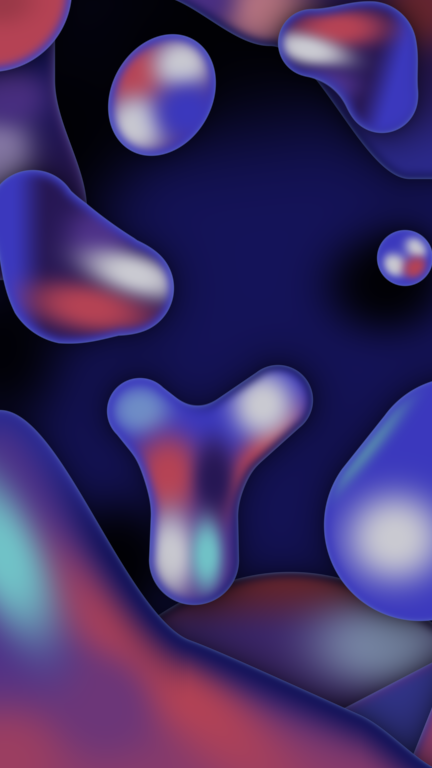
This background is drawn by a Shadertoy shader. Its source:

```glsl
#define VIEW_HEIGHT 7.68
#define RIM_WIDTH 0.075
#define RIM_STRENGTH 0.8
#define GLINT_WIDTH 0.018
#define GLINT_STRENGTH 0.45
#define SHADOW_WIDTH 0.16
#define SHADOW_STRENGTH 0.4

const vec3 BLACK = vec3(.005, .005, .03);
const vec3 NAVY = vec3(.08, .075, .35);
const vec3 BLUE = vec3(.23, .22, .74);
const vec3 VIOLET = vec3(.3, .19, .53);
const vec3 PLUM = vec3(.15, .09, .33);
const vec3 RED = vec3(.71, .26, .33);
const vec3 WHITE = vec3(.79, .79, .82);
const vec3 TEAL = vec3(.44, .76, .78);
const vec3 SKY = vec3(.43, .55, .78);

// Soft elliptical patch of colour: area = centre.xy, radius.xy
void spot(inout vec3 c, vec2 p, vec4 area, vec3 tint) {
    vec2 q = (p - area.xy) / area.zw;
    c = mix(c, tint, exp(-pow(dot(q, q), 1.4)));
}

// Tapered capsule: ends hold centre.xy and radius
float limb(vec2 p, vec3 a, vec3 b) {
    vec2 ab = b.xy - a.xy, ap = p - a.xy;
    float t = clamp(dot(ap, ab) / dot(ab, ab), 0., 1.);
    return length(ap - ab * t) - mix(a.z, b.z, t);
}

float smin(float a, float b, float k) {
    float h = max(k - abs(a - b), 0.) / k;
    return min(a, b) - h * h * k * .25;
}

// Turns a smooth field into an approximate distance
float toDistance(float f, float px) {
    return f * px / max(length(vec2(dFdx(f), dFdy(f))), px * .1);
}

// Composites a glossy body with soft shadow, rim and edge glint
void layer(inout vec3 c, vec3 body, float d, float px, vec3 rim) {
    float inner = max(-d, 0.);
    c *= 1. - SHADOW_STRENGTH * exp(-max(d, 0.) / SHADOW_WIDTH);
    body = mix(body, rim, RIM_STRENGTH * exp(-inner * inner / (RIM_WIDTH * RIM_WIDTH)));
    body = mix(body, SKY, GLINT_STRENGTH * exp(-inner / GLINT_WIDTH));
    c = mix(c, body, smoothstep(px, -px, d));
}

void mainImage(out vec4 fragColor, in vec2 fragCoord) {
    float px = VIEW_HEIGHT / iResolution.y;
    vec2 p = vec2(fragCoord.x, iResolution.y - fragCoord.y) * px;
    float d;
    vec3 b;

    // Deep backdrop
    vec3 c = NAVY;
    spot(c, p, vec4(2.1, .3, 2.2, 1.15), BLACK);
    spot(c, p, vec4(.75, 1.2, .7, 1.), BLACK);
    spot(c, p, vec4(0, 3.5, .65, .8), BLACK);
    spot(c, p, vec4(3.85, 2.85, .6, .5), BLACK);
    spot(c, p, vec4(1.2, 5.6, .5, .6), BLACK);

    // Upper right drape
    d = p.y + .06 - .52 * smoothstep(1.5, 2.7, p.x) - 1.33 * smoothstep(2.7, 4.1, p.x);
    b = mix(PLUM, BLUE * .75, smoothstep(.6, 1.7, p.y));
    spot(b, p, vec4(2.65, .1, .5, .4), mix(RED, WHITE, .4));
    spot(b, p, vec4(2., 0, .35, .3), VIOLET);
    spot(b, p, vec4(4.2, .1, .4, .4), RED * .6);
    layer(c, b, toDistance(d, px), px, NAVY);

    // Upper left ribbon and ball
    d = max(p.x - .55 - .32 * smoothstep(.8, 2.1, p.y), p.y - 2.8);
    b = mix(NAVY, PLUM, smoothstep(.5, 1.8, p.y));
    spot(b, p, vec4(0, 1.55, .35, .45), mix(VIOLET, WHITE, .5));
    spot(b, p, vec4(.1, .95, .4, .3), VIOLET);
    layer(c, b, d, px, VIOLET * .8);
    b = RED;
    spot(b, p, vec4(0, 0, .35, .25), RED * .85);
    layer(c, b, length(p + .1) - .82, px, BLUE);

    // Marbled ball
    vec2 q = p - vec2(1.62, .95);
    d = toDistance(length(vec2(q.x + .1 * q.y, q.y + .1 * q.x) / vec2(.53, .6)) - 1., px);
    b = VIOLET;
    spot(b, q, vec4(-.27, -.2, .35, .35), RED);
    spot(b, q, vec4(.2, -.3, .3, .28), WHITE);
    spot(b, q, vec4(-.25, .3, .32, .3), WHITE);
    spot(b, q, vec4(.25, .17, .34, .3), BLUE);
    layer(c, b, d, px, BLUE);

    // Upper right bean
    vec3 bend = vec3(3.7, .48, .38);
    d = smin(limb(p, vec3(3.12, .43, .34), bend), limb(p, bend, vec3(3.82, .97, .36)), .35);
    b = mix(PLUM, BLUE, smoothstep(3.7, 4.05, p.x + .3 * (p.y - .6)));
    spot(b, p, vec4(3.4, .28, .48, .2), RED);
    spot(b, p - vec2(0, .2 * (p.x - 3.1)), vec4(3.08, .5, .42, .16), WHITE);
    spot(b, p, vec4(3.3, .85, .3, .17), VIOLET);
    layer(c, b, d, px, BLUE * .9);

    // Left bean
    bend = vec3(.72, 2.77, .6);
    d = smin(limb(p, vec3(.33, 2.15, .45), bend), limb(p, bend, vec3(1.28, 2.88, .46)), .3);
    b = mix(BLUE, PLUM, smoothstep(.1, .5, p.x));
    spot(b, p, vec4(1., 2.35, .35, .3), VIOLET);
    spot(b, p - vec2(0, .15 * (p.x - .9)), vec4(.9, 3.08, .62, .25), RED);
    spot(b, p - vec2(0, .25 * (p.x - 1.3)), vec4(1.35, 2.73, .52, .22), WHITE);
    layer(c, b, d, px, BLUE);

    // Small ball
    q = p - vec2(4.05, 2.58);
    b = BLUE;
    spot(b, q, vec4(.14, -.12, .14, .13), WHITE);
    spot(b, q, vec4(-.12, .08, .14, .13), WHITE);
    spot(b, q, vec4(.12, .11, .14, .13), RED);
    layer(c, b, length(q) - .28, px, BLUE);

    // Rear wave with blue fold and corner
    d = toDistance(5.72 + .25 * (p.x - 2.9) * (p.x - 2.9) - p.y, px);
    b = mix(RED * .55, VIOLET * .8, smoothstep(5.8, 6.4, p.y));
    spot(b, p, vec4(3.85, 6.45, .75, .48), mix(SKY, WHITE, .4) * .85);
    layer(c, b, d, px, PLUM * .6);
    d = (7. - .52 * (p.x - 3.6) - p.y) * .89;
    layer(c, mix(BLUE, SKY, .2) * .75, d, px, VIOLET);
    layer(c, mix(VIOLET, RED, .6), 4.15 + .4 * (7.5 - p.y) - p.x, px, VIOLET);

    // Three-armed drop
    vec3 hub = vec3(1.95, 4.65, .42);
    d = smin(limb(p, vec3(1.4, 4.11, .33), hub), limb(p, vec3(2.78, 4., .35), hub), .25);
    d = smin(d, limb(p, vec3(1.94, 5.6, .45), hub), .2);
    b = mix(BLUE, VIOLET, smoothstep(4.2, 4.8, p.y));
    spot(b, p, vec4(1.4, 4.1, .3, .25), SKY);
    spot(b, p, vec4(1.68, 4.75, .32, .42), RED);
    spot(b, p + vec2(.6 * (p.y - 4.6), 0), vec4(2.62, 4.6, .28, .5), RED);
    spot(b, p, vec4(2.14, 4.8, .2, .4), PLUM);
    spot(b, p, vec4(2.63, 4.05, .32, .34), WHITE);
    spot(b, p, vec4(1.7, 5.55, .27, .45), WHITE);
    spot(b, p, vec4(2.07, 5.55, .16, .36), TEAL);
    layer(c, b, d, px, mix(BLUE, NAVY, smoothstep(1.6, 2.6, p.x)));

    // Large right ball
    d = limb(p, vec3(4.2, 5.25, .96), vec3(4.6, 4.7, .93));
    b = BLUE;
    spot(b, p + vec2(.8 * (p.y - 4.5), 0), vec4(3.55, 4.5, .22, .6), TEAL * .85);
    spot(b, p, vec4(3.95, 5.38, .5, .46), WHITE);
    layer(c, b, d, px, BLUE);

    // Sweeping front wave
    float crest = 4.1 + 2.15 * smoothstep(0., 1.9, p.x) + .2 * smoothstep(3.6, 4.4, p.x)
        + .09 * log(1. + exp((p.x - 1.6) * 5.));
    d = toDistance(crest - p.y, px);
    b = mix(VIOLET, RED, smoothstep(6.4, 7.8, p.y) * .55);
    spot(b, p - vec2(.9 * (p.y - 6.6), 0), vec4(1.55, 6.7, .65, 1.2), RED);
    spot(b, p, vec4(.05, 7.6, .6, .5), mix(RED, VIOLET, .25));
    spot(b, p, vec4(1.05, 7.05, .45, .5), mix(VIOLET, RED, .3));
    spot(b, p - vec2(.35 * (p.y - 5.5), 0), vec4(.02, 5.55, .42, .85), TEAL);
    b = mix(b, mix(BLUE * .75, NAVY, smoothstep(4.4, 5.6, p.y)), exp(-d * d / .08));
    layer(c, b, d, px, mix(BLUE * .8, NAVY, smoothstep(4.6, 5.8, p.y)));

    fragColor = vec4(c, 1.);
}
```
